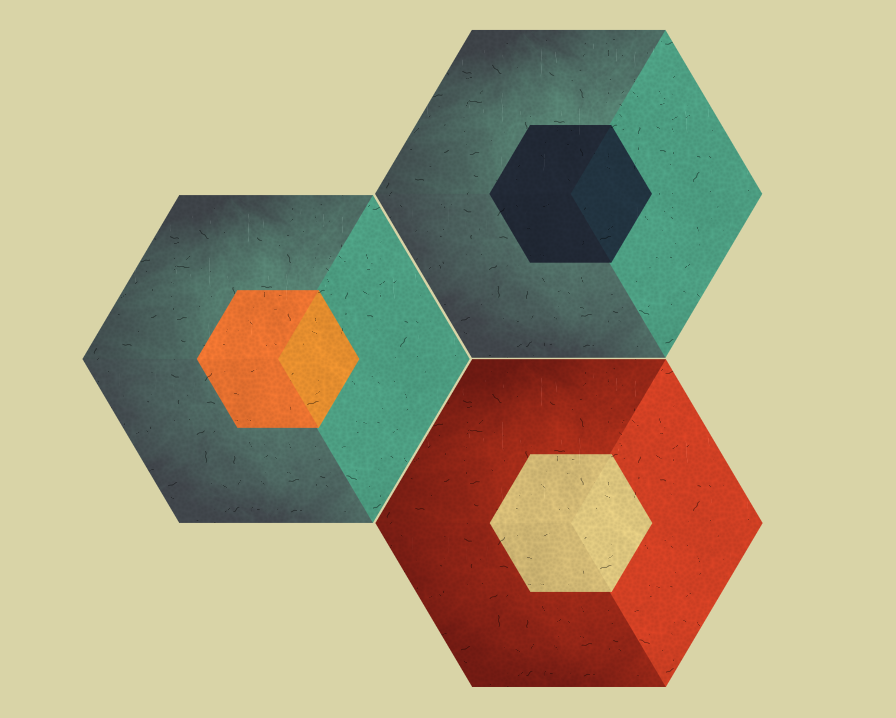
A WebGL 2 fragment shader for this background:

```glsl
#version 300 es
precision highp float;

uniform vec2 u_resolution;
out vec4 fragColor;

vec2 hash2(vec2 p) {
    vec3 q = fract(p.xyx * vec3(0.1031, 0.1030, 0.0973));
    q += dot(q, q.yzx + 33.33);
    return fract((q.xx + q.yz) * q.zy);
}

mat2 rotation(float a) {
    return mat2(cos(a), sin(a), -sin(a), cos(a));
}

// Flat-topped hexagon with apothem r
float hexagon(vec2 p, float r) {
    p = abs(p);
    return max(p.y, p.x * 0.866 + p.y * 0.5) - r;
}

// Coverage of the region where d < 0, softened over width w
float cover(float d, float w) {
    return clamp(0.5 - d / w, 0.0, 1.0);
}

// Right-hand face of a cube seen corner-on
float rightFace(vec2 p, float w) {
    return cover(abs(p.y) * 0.5 - p.x * 0.866, w);
}

// Layered, warped sines for mottled stains
float stains(vec2 p) {
    float sum = 0.0, amp = 0.5;
    for (int i = 0; i < 6; i++) {
        p = rotation(0.9) * p * 1.8 + 0.7 * sin(p.yx * 1.3 + float(i));
        sum += amp * sin(p.x) * sin(p.y + 1.0);
        amp *= 0.75;
    }
    return sum;
}

// Cellular grain: distance to the nearest scattered point
float grain(vec2 p) {
    float nearest = 1.0;
    for (int k = 0; k < 9; k++) {
        vec2 cell = floor(p) + vec2(k % 3, k / 3) - 1.0;
        nearest = min(nearest, length(cell + hash2(cell + 70.0) - p));
    }
    return nearest;
}

// Short scratches, at most one per grid cell
float scratches(vec2 p, float spread, float density, float seed) {
    vec2 cell = floor(p);
    vec2 rnd = hash2(cell + seed), pick = hash2(cell + seed + 41.0);
    vec2 q = rotation(1.57 + (rnd.x - 0.5) * spread) * (fract(p) - 0.5 - (rnd - 0.5) * 0.4);
    q.y += 0.015 * sin(q.x * 25.0 + rnd.y * 6.0);
    float d = length(vec2(max(abs(q.x) - 0.25 * pick.y * pick.y, 0.0), q.y));
    return smoothstep(0.035, 0.005, d) * step(pick.x, density);
}

// One worn hexagon with a cube in its centre; w is the pixel size
vec3 tile(vec2 p, int i, float w) {
    bool red = i == 2;
    vec3 mid = red ? vec3(0.67, 0.18, 0.10) : vec3(0.34, 0.51, 0.45);
    vec3 worn = red ? vec3(0.43, 0.10, 0.07) : vec3(0.24, 0.26, 0.28);
    vec3 lit = red ? vec3(0.82, 0.25, 0.14) : vec3(0.30, 0.62, 0.51);
    vec3 core[3] = vec3[3](vec3(0.13, 0.16, 0.21), vec3(0.92, 0.45, 0.19), vec3(0.83, 0.73, 0.46));
    vec3 coreLit[3] = vec3[3](vec3(0.13, 0.20, 0.25), vec3(0.89, 0.55, 0.18), vec3(0.86, 0.77, 0.49));

    // Outer faces, darkened towards the left corners
    float mottle = stains(p * 2.5);
    float wear = smoothstep(0.4, 1.2, length(p * vec2(0.7, 1.0) - vec2(0.25, 0.05)));
    wear *= 1.0 - 0.55 * smoothstep(-0.2, 0.6, p.x);
    wear = clamp(wear + mottle * 0.22, 0.0, 1.0);
    float lower = cover(p.y, w);
    vec3 left = mix(mid, worn, wear);
    left = mix(left, mix(left, worn * 1.2, 0.25), lower);
    vec3 color = mix(left, lit * (1.0 + 0.04 * mottle), rightFace(p, w));

    // Inner cube
    vec2 c = p - vec2(0.012, 0.0);
    vec3 cube = mix(core[i] * (1.0 - 0.03 * lower), coreLit[i], rightFace(c, w));
    cube *= 1.0 + 0.05 * mottle;
    color = mix(color, cube, cover(hexagon(c, 0.42), w));

    // Grain, dark nicks and pale vertical streaks
    color *= 1.0 + 0.10 * (grain(p * 42.0) - 0.45);
    float nicks = scratches(p * 6.0, 4.0, 0.4, 3.0) + scratches(p * 13.0 + 0.4, 3.0, 0.28, 19.0);
    color *= 1.0 - 0.35 * min(nicks, 1.0);
    float streaks = scratches(p * vec2(9.0, 3.0), 0.3, 0.5, 57.0);
    return color + 0.07 * streaks * smoothstep(-0.6, 0.8, p.y);
}

void main() {
    vec2 uv = gl_FragCoord.xy / u_resolution.y;
    float pixel = 1.0 / u_resolution.y;
    vec3 color = vec3(0.851, 0.831, 0.655);

    // Three neighbours of a slightly widened honeycomb
    vec2 centers[3] = vec2[3](vec2(0.792, 0.730), vec2(0.3845, 0.500), vec2(0.7925, 0.2715));
    for (int i = 0; i < 3; i++) {
        vec2 p = (uv - centers[i]) / vec2(1.023, 1.0);
        float inside = cover(hexagon(p, 0.2283), pixel);
        if (inside > 0.0) color = mix(color, tile(p / 0.2283, i, pixel / 0.2283), inside);
    }
    fragColor = vec4(color, 1.0);
}
```
